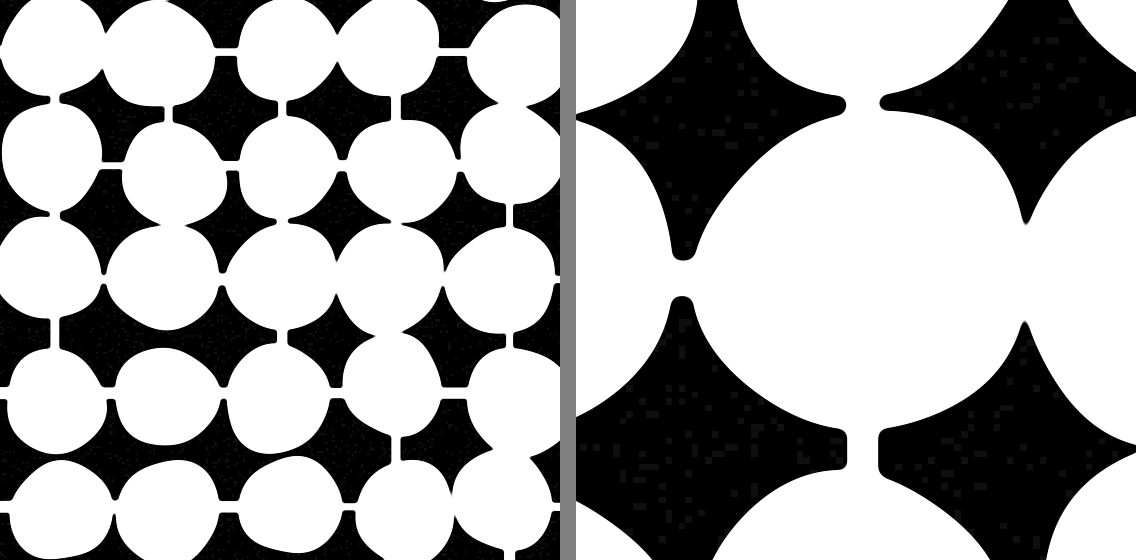
Left: the whole. Right: its middle third, enlarged.
Give the GLSL for this pattern, as a WebGL 1 fragment shader.

```glsl
precision highp float;

uniform vec2 u_resolution;

const float PITCH = 0.203;          // grid spacing in canvas units
const vec2 GRID_ORIGIN = vec2(0.098, 0.095);
const vec3 INK = vec3(0.0);
const vec3 INK_GRAIN = vec3(0.06);
const vec3 PAPER = vec3(1.0);
const float TAU = 6.2831853;

float hash(vec2 p, float seed) {
  return fract(sin(dot(p, vec2(127.1, 311.7)) + seed * 74.7) * 4375.85);
}

float smoothMin(float a, float b, float k) {
  float h = max(k - abs(a - b), 0.0) / k;
  return min(a, b) - h * h * k * 0.25;
}

float boxDistance(vec2 p, vec2 halfSize) {
  vec2 d = abs(p) - halfSize;
  return length(max(d, 0.0)) + min(max(d.x, d.y), 0.0);
}

// Disc with a jittered centre and a gently uneven rim
float blobDistance(vec2 p, vec2 id, float jitter) {
  p -= (vec2(hash(id, 1.0), hash(id, 2.0)) * 2.0 - 1.0) * jitter;
  float angle = atan(p.y, p.x + 1e-5);
  float radius = mix(0.44, 0.485, hash(id, 3.0));
  radius += 0.018 * sin(2.0 * angle + TAU * hash(id, 4.0));
  radius += 0.013 * sin(3.0 * angle + TAU * hash(id, 5.0));
  radius += 0.006 * sin(5.0 * angle + TAU * hash(id, 6.0));
  return length(p) - radius;
}

// Thin bar from one node to the next along x; some are left out
float bridgeDistance(vec2 p, vec2 id, float chance, float seed) {
  float halfWidth = mix(0.03, 0.055, hash(id, seed));
  float bar = boxDistance(p - vec2(0.5, 0.0), vec2(0.5, halfWidth));
  return hash(id, seed + 1.0) < chance ? bar : 1.0;
}

// Union of the blobs and bridges around a point
float networkDistance(vec2 p) {
  vec2 nearest = floor(p + 0.5);
  float d = 1.0;
  for (int j = -1; j <= 1; j++) {
    for (int i = -1; i <= 1; i++) {
      vec2 id = nearest + vec2(float(i), float(j));
      vec2 q = p - id;
      float bars = min(bridgeDistance(q, id, 0.95, 7.0),
                       bridgeDistance(q.yx, id, 0.6, 9.0));
      d = smoothMin(d, blobDistance(q, id, 0.1), 0.03);
      d = smoothMin(d, bars, 0.03);
    }
  }
  return d;
}

void main() {
  float side = min(u_resolution.x, u_resolution.y);
  vec2 uv = gl_FragCoord.xy / side;
  float d = networkDistance((uv - GRID_ORIGIN) / PITCH);

  // Faint grain in the dark areas
  float grain = step(0.91, hash(floor(uv * 256.0), 11.0));
  vec3 ground = mix(INK, INK_GRAIN, grain);

  // Edge about one pixel wide
  float edge = 0.6 / (side * PITCH);
  vec3 color = mix(PAPER, ground, smoothstep(-edge, edge, d));
  gl_FragColor = vec4(color, 1.0);
}
```
